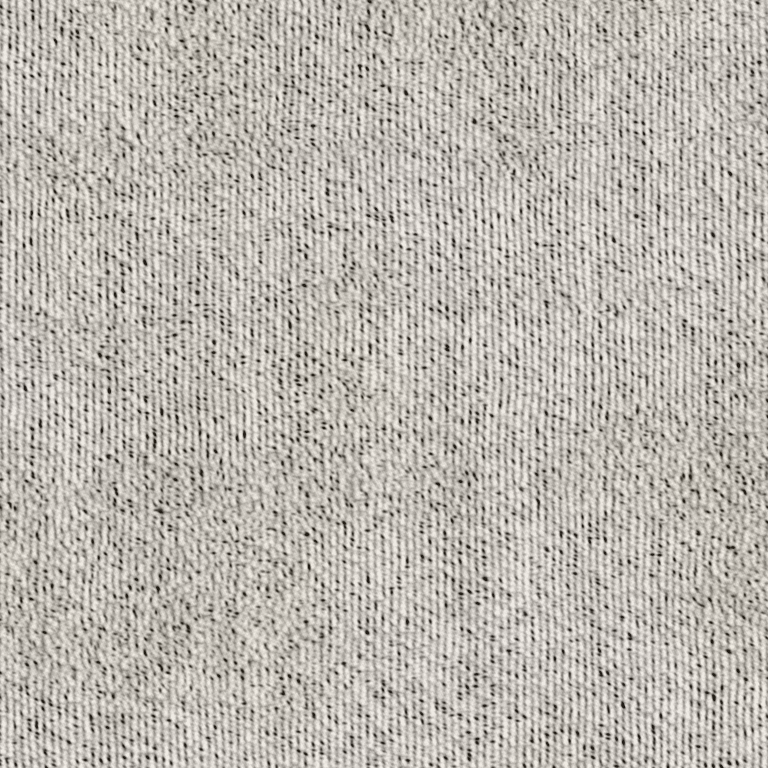
A WebGL 2 fragment shader for this texture:

```glsl
#version 300 es
precision highp float;
// Pale woven pile: upright columns of small soft tufts with dark slanted gaps.

#define COLUMNS 100.0      // tuft columns across the canvas
#define ROWS 138.0         // tufts along each column
#define WANDER 0.24        // sideways drift of columns, in columns
#define TILT 0.85          // mean lean of the gaps, in radians
#define TILT_SPREAD 1.3    // random change of lean
#define PILE_LIGHT 0.872   // tone at the top of a tuft
#define TUFT_SHADE 0.60    // falloff towards the tuft edge
#define GAP_DEPTH 0.76     // darkness of the deepest gaps
#define GROOVE 0.028       // shading between columns
#define PATCH_SHADE 0.011  // strength of broad worn patches
#define YARN_VARIETY 0.11  // tone change from tuft to tuft
#define FIBRE_GRAIN 0.036  // strength of the fine fibres

uniform vec2 u_resolution;
out vec4 fragColor;

vec2 hash2(vec2 p) {
    vec3 h = fract(p.xyx * vec3(0.1031, 0.1030, 0.0973));
    h += dot(h, h.yzx + 33.33);
    return fract((h.xx + h.yz) * h.zy);
}

// Rotated, bent sine layers: smooth irregular variation around zero.
float layeredSines(vec2 p) {
    float sum = 0.0, weight = 0.6;
    for (int i = 0; i < 5; i++) {
        p = mat2(0.8, 0.6, -0.6, 0.8) * p * 1.55 + 1.7;
        sum += weight * sin(p.x + 1.4 * sin(p.y));
        weight *= 0.75;
    }
    return sum;
}

// Soft cellular pile: x = blended squared distance, y = gap shadow, z = tuft id.
vec3 pile(vec2 q, float disorder, float lean) {
    const float blend = 11.0;
    float weightSum = 0.0, idSum = 0.0, shadow = 0.0;
    float column = floor(q.x);
    for (int i = -1; i <= 1; i++) {
        float col = column + float(i);
        float stagger = hash2(vec2(col, 7.0)).x;
        float row = floor(q.y - stagger);
        for (int j = -1; j <= 1; j++) {
            vec2 cell = vec2(col, row + float(j));
            vec2 place = hash2(cell + 11.0);
            vec2 trait = hash2(cell + 173.0);
            vec2 centre = cell + 0.5 + (place - 0.5) * vec2(disorder, 0.8);
            vec2 d = q - vec2(0.0, stagger) - centre;
            d.y *= COLUMNS / ROWS;

            float angle = lean + (trait.x - 0.5) * TILT_SPREAD;
            vec2 side = vec2(cos(angle), sin(angle));
            vec2 along = vec2(-side.y, side.x);

            // Rounded tuft, slightly longer along its lean.
            float across = dot(d, side), lengthwise = dot(d, along);
            float dist = across * across * 1.3 + lengthwise * lengthwise * 0.8;
            float weight = exp(-blend * dist);
            weightSum += weight;
            idSum += weight * place.y;

            // Slanted gap on the right flank of the tuft.
            vec2 g = d - vec2(0.5, 0.0);
            across = dot(g, side);
            lengthwise = dot(g, along);
            float gap = exp(-across * across * 28.0 - lengthwise * lengthwise * 8.0);
            shadow += gap * (0.16 + 0.84 * trait.y * trait.y * trait.y);
        }
    }
    weightSum = max(weightSum, 0.0001);
    return vec3(-log(weightSum) / blend, shadow, idSum / weightSum);
}

void main() {
    vec2 p = gl_FragCoord.xy / u_resolution;

    // Broad patches, with horizontal bands and vertical streaks.
    float worn = layeredSines(p * 4.0 + 3.0);
    float bands = layeredSines(p * vec2(2.0, 13.0) + 9.0);
    float streaks = layeredSines(p * vec2(26.0, 2.0) + 21.0);
    float patches = 0.7 * worn + bands + 1.1 * streaks;

    // Bend the tuft grid gently; some areas keep columns, others lose them.
    vec2 q = p * vec2(COLUMNS, ROWS);
    q.x += WANDER * (layeredSines(p * 5.0) + 0.25 * layeredSines(p * 27.0));
    q.y += 0.3 * layeredSines(p * 9.0 + 40.0);
    float disorder = mix(0.12, 0.65, smoothstep(-0.6, 1.5, worn + bands));
    float lean = TILT + 0.2 * layeredSines(p * vec2(4.0, 10.0) + 15.0);

    vec3 tufts = pile(q, disorder, lean);
    float fibres = layeredSines(p * 430.0);
    float groove = GROOVE * (1.0 - disorder) * cos(6.2832 * q.x);

    // Light tuft tops, soft edges, dark gaps and fine fibres.
    float depth = GAP_DEPTH * (1.0 + 0.11 * (streaks - 0.7 * bands));
    float tone = PILE_LIGHT - TUFT_SHADE * tufts.x - depth * tufts.y - groove;
    tone += YARN_VARIETY * (tufts.z - 0.5) + FIBRE_GRAIN * fibres;
    tone = clamp(tone - PATCH_SHADE * patches, 0.11, 0.92);

    // Warm grey, a little warmer in the worn patches.
    vec3 warmth = vec3(0.018, 0.0, -0.028 - 0.005 * worn);
    fragColor = vec4(clamp(tone + warmth, 0.0, 1.0), 1.0);
}
```
